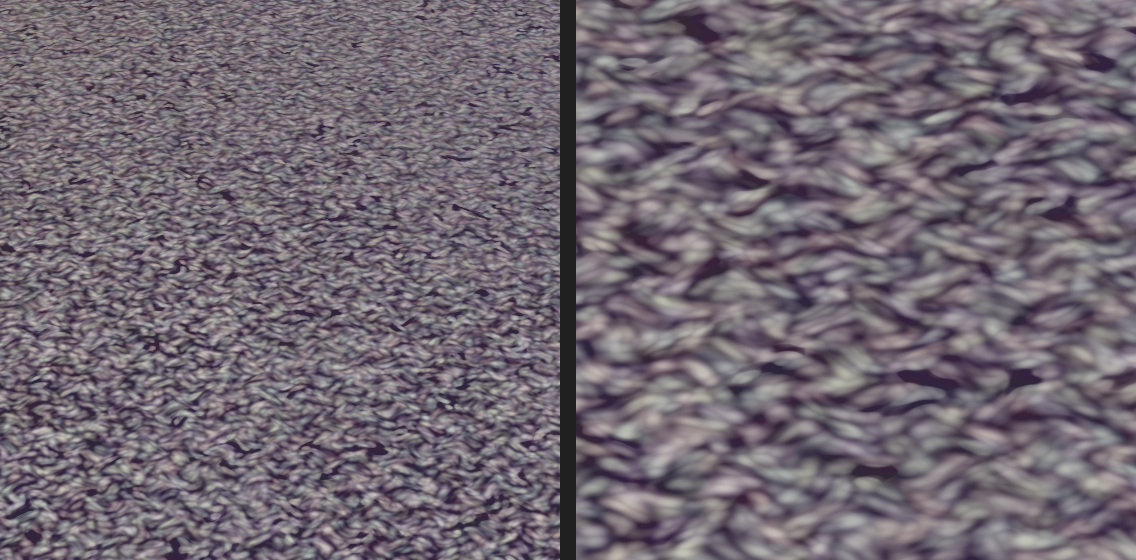
Left, the full canvas; right, a detail of the centre.
Write a Shadertoy shader that draws this texture.

```glsl
// Grey-violet gravel ground receding under a tilted view.
// Soft blobs scattered in cells give each stone its tone, tint and rounded light,
// and layered sines vary the contrast over broad patches.

vec3 hash3(vec2 cell)
{
    vec3 q = fract(cell.xyx * vec3(0.1031, 0.1030, 0.0973));
    q += dot(q, q.yxz + 33.33);
    return fract((q.xxy + q.yzz) * q.zyx);
}

// Returns blended stone tone, two tint values and the height of the stones.
vec4 stones(vec2 p)
{
    vec2 base = floor(p);
    vec3 sum = vec3(0.0);
    float total = 0.0;
    for (int j = -1; j <= 1; j++)
    for (int i = -1; i <= 1; i++)
    {
        vec2 cell = base + vec2(i, j);
        vec3 place = hash3(cell);
        vec3 look = hash3(cell + 57.3);
        vec2 d = p - cell - 0.1 - 0.8 * place.xy;

        // Each stone is an ellipse with its own lean
        float angle = (place.z - 0.5) * 1.8;
        float c = cos(angle), s = sin(angle);
        d = vec2(c * d.x + s * d.y, c * d.y - s * d.x) * vec2(0.82, 1.25);

        float weight = exp(-7.5 * dot(d, d));
        sum += look * weight;
        total += weight;
    }
    return vec4(sum / total, total / (total + 0.45));
}

// Broad uneven patches, roughly -1 to 1
float patches(vec2 p)
{
    return (sin(p.x * 7.0 + 2.0 * sin(p.y * 5.0 + 1.0))
          + sin(p.y * 11.0 - p.x * 6.0 + 1.5 * sin(p.x * 9.0))
          + 0.7 * sin(p.x * 19.0 + p.y * 23.0 + 2.0 * sin(p.y * 13.0))) / 2.7;
}

void mainImage(out vec4 fragColor, in vec2 fragCoord)
{
    vec2 uv = fragCoord / iResolution.xy;

    // Ground plane: stones shrink and flatten towards the top
    float depth = 1.0 / (2.4 - uv.y);
    vec2 ground = vec2(112.0 * (uv.x - 0.5), 335.0) * depth;
    ground += 0.22 * sin(ground.yx * vec2(1.9, 1.5) + 1.7 * sin(ground * 0.6));

    vec4 coarse = stones(ground);
    vec4 fine = stones(ground * 1.7 + 31.7);

    // Contrast fades with distance and within smoother patches
    float patchy = patches(uv);
    float contrast = mix(1.15, 0.72, smoothstep(0.25, 0.95, uv.y + 0.2 * (uv.x - 0.5)));
    contrast *= 1.0 + 0.14 * patchy;

    // Stone tone, rounded light and dark gaps, then small chips
    float relief = 0.62 * (coarse.x - 0.5)
                 + 1.15 * (coarse.w - 0.46)
                 + 0.25 * (fine.x - 0.5)
                 + 0.55 * (fine.w - 0.46);
    float tone = 0.6 + contrast * relief - 0.02 * patchy;

    // Rare dark pits that stay visible far away
    float pit = smoothstep(0.75, 0.95, stones(ground * 0.6 + 11.0).x);
    tone -= 0.45 * pit * smoothstep(0.5, 0.3, coarse.w);

    vec3 shadowViolet = vec3(0.28, 0.23, 0.31);
    vec3 paleStone = vec3(0.62, 0.60, 0.61);
    vec3 color = mix(shadowViolet, paleStone, clamp(tone, -0.25, 1.4));

    // Faint pink-green and warm-cool tints of single stones
    color += (coarse.y - 0.5) * vec3(0.035, -0.025, 0.015);
    color += (coarse.z - 0.5) * vec3(0.030, 0.005, -0.035);
    color += 0.012 * uv.y * (1.0 - uv.x) * vec3(1.0, 0.6, -1.5);

    fragColor = vec4(color, 1.0);
}
```
